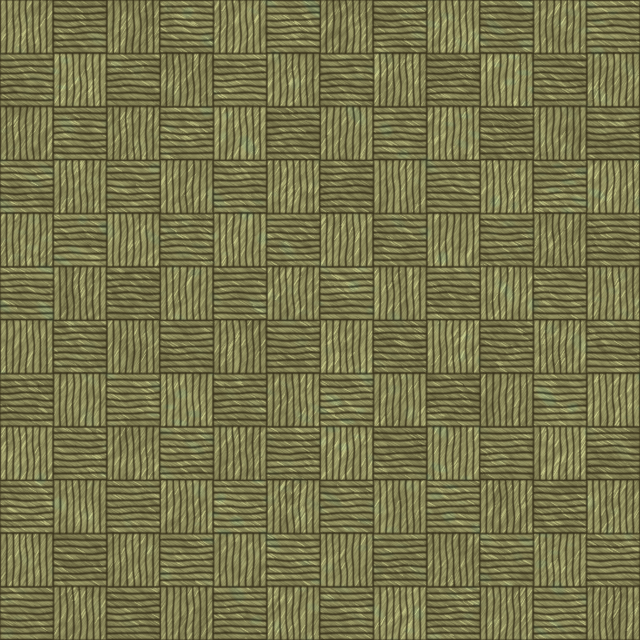
A WebGL 1 fragment shader for this pattern:

```glsl
precision highp float;

uniform vec2 u_resolution;

const float CELLS = 12.0;
const float STRANDS = 8.0;
const float FIBERS = 24.0;
const float PI = 3.14159265;
const vec3 SHADOW = vec3(0.20, 0.17, 0.09);
const vec3 STRAW = vec3(0.72, 0.72, 0.49);

float hash(vec2 p, float seed) {
  vec3 q = fract(p.xyx * vec3(0.1031, 0.1030, 0.0973) + seed * 0.737);
  q += dot(q, q.yzx + 33.33);
  return fract((q.x + q.y) * q.z);
}

// Cellular noise: distance to the nearest point and that point's random value
vec2 cellular(vec2 p, float seed) {
  vec2 base = floor(p);
  vec2 nearest = vec2(8.0, 0.0);
  for (int j = -1; j <= 1; j++) {
    for (int i = -1; i <= 1; i++) {
      vec2 id = base + vec2(float(i), float(j));
      vec2 site = id + vec2(hash(id, seed + 1.3), hash(id, seed + 2.7));
      float d = length(p - site);
      if (d < nearest.x) nearest = vec2(d, hash(id, seed + 4.1));
    }
  }
  return nearest;
}

// Layered sines with whole frequencies, so the stains wrap
float stains(vec2 uv) {
  vec2 a = uv * 2.0 * PI;
  float warp = sin(3.0 * a.x - 5.0 * a.y) + sin(7.0 * a.y + 4.0 * a.x);
  float broad = sin(5.0 * a.x + 8.0 * a.y + warp);
  float medium = sin(17.0 * a.x - 11.0 * a.y + 1.7 * warp);
  float fine = sin(13.0 * a.x + 29.0 * a.y - 2.0 * warp);
  return (broad + medium + fine) / 3.0;
}

// Bends the strands while the outer edges of the cell stay put
float bend(vec2 p, float seed) {
  float wave = sin(p.y * 5.0 + seed * 40.0 + p.x * 4.0);
  wave += 0.5 * sin(p.y * 11.0 + seed * 70.0 - p.x * 9.0);
  return p.x + 0.014 * wave * sin(PI * p.x);
}

// Dark gap on both sides of a strand
float groove(float f, float width) {
  return mix(0.10, 1.0, smoothstep(-0.04, width, min(f, 1.0 - f)));
}

// Dark seam around a cell
float seam(vec2 p) {
  vec2 edge = min(p, 1.0 - p);
  return mix(0.45, 1.0, smoothstep(0.0, 0.035, min(edge.x, edge.y)));
}

vec3 weave(vec2 uv) {
  vec2 grid = uv * CELLS;
  vec2 id = mod(floor(grid), CELLS);
  vec2 local = fract(grid);
  float seed = hash(id, 0.37);
  float flat_run = 1.0 - mod(id.x + id.y, 2.0);

  // x runs across the strands, y along them
  vec2 p = mix(local, vec2(1.0 - local.y, local.x), flat_run);
  float across = bend(p, seed) * STRANDS;
  float strand = floor(across);
  float f = fract(across);

  // Slanted fibers, slightly curved over each strand
  float slant = p.y - 1.2 * p.x + 0.012 * sin(2.0 * PI * f);
  vec2 fiber = cellular(vec2(slant * FIBERS, across), seed * 9.0);

  float stain = stains(uv);
  float light = 0.71 - 0.07 * flat_run;
  light += 0.26 * (fiber.y - 0.5) - 0.22 * (fiber.x - 0.45);
  light += 0.18 * smoothstep(0.90, 0.96, fiber.y);
  light += 0.08 * (hash(vec2(strand, 3.0), seed) - 0.5);
  light += 0.09 * (seed - 0.5) + 0.06 * stain;
  light -= mix(0.08, 0.24, flat_run) * (f - 0.5);
  light *= groove(f, mix(0.28, 0.34, flat_run)) * seam(p);

  vec3 color = mix(SHADOW, STRAW, clamp(light, 0.0, 1.15));
  float moss = smoothstep(0.35, 0.9, stain) * seed;
  return color + moss * vec3(-0.035, 0.01, 0.025);
}

void main() {
  // Four samples per pixel smooth the fine fibers
  vec3 color = vec3(0.0);
  for (int j = 0; j < 2; j++) {
    for (int i = 0; i < 2; i++) {
      vec2 offset = (vec2(float(i), float(j)) - 0.5) * 0.5;
      color += weave((gl_FragCoord.xy + offset) / u_resolution);
    }
  }
  gl_FragColor = vec4(color * 0.25, 1.0);
}
```
